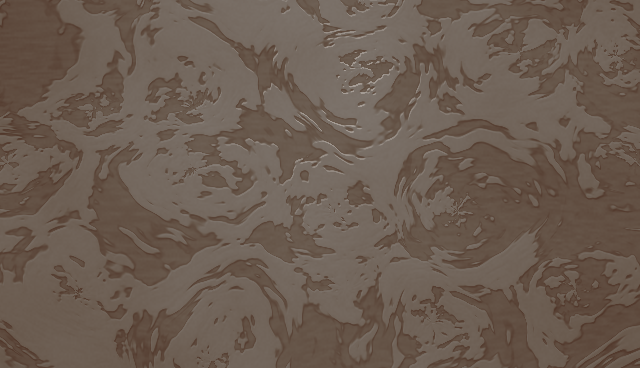
Write a Shadertoy shader that draws this texture.

```glsl
// Troweled plaster: smooth pale ridges over scraped brown hollows.
// Scattered swirls carry noise stretched along their arcs; the blended
// height is cut into ridges, rims and floors, then lit from the upper middle.

float hash(vec2 p) {
    vec3 q = fract(p.xyx * 0.1031);
    q += dot(q, q.yzx + 33.33);
    return fract((q.x + q.y) * q.z);
}

// Value noise that repeats along x, so it can be wrapped around a circle
float ringNoise(vec2 p, float period) {
    vec2 i = floor(p), f = fract(p);
    f = f * f * (3.0 - 2.0 * f);
    float x0 = mod(i.x, period), x1 = mod(i.x + 1.0, period);
    return mix(mix(hash(vec2(x0, i.y)), hash(vec2(x1, i.y)), f.x),
               mix(hash(vec2(x0, i.y + 1.0)), hash(vec2(x1, i.y + 1.0)), f.x), f.y);
}

float noise(vec2 p) {
    return ringNoise(p + 50.0, 4096.0);
}

vec2 noise2(vec2 p) {
    return vec2(noise(p), noise(p + 71.0)) - 0.5;
}

// Height of the plaster: arcs around jittered centres, blended where they meet
float plasterHeight(vec2 p) {
    vec2 q = p + 0.13 * noise2(p * 4.0) + 0.022 * noise2(p * 17.0);
    vec2 g = q * vec2(2.7, 3.1);
    vec2 home = floor(g);
    float sum = 0.0, power = 1e-6;
    for (int j = -1; j <= 1; j++)
    for (int i = -1; i <= 1; i++) {
        vec2 cell = home + vec2(i, j) + 20.0;
        float seed = hash(cell + 7.0);
        vec2 centre = cell - 20.0 + 0.15 + 0.7 * vec2(hash(cell), hash(cell + 31.0));
        vec2 v = g - centre;
        float r = length(v);
        float turn = atan(v.y, v.x) / 6.2831853 + (seed - 0.5) * 0.5 * r;
        float row = floor(seed * 300.0);
        float strokes = 0.46 * ringNoise(vec2(turn * 8.0, r * 7.0 + row), 8.0)
                      + 0.32 * ringNoise(vec2(turn * 19.0, r * 18.0 + row), 19.0)
                      + 0.22 * ringNoise(vec2(turn * 40.0, r * 40.0 + row), 40.0);
        float weight = exp(-8.0 * (r - 0.5 * seed)) * smoothstep(0.0, 0.25, r);
        sum += weight * (strokes - 0.5);
        power += weight * weight;
    }
    float cover = noise(p * 3.0 + 9.0) - 0.5;
    return 5.5 * sum / sqrt(power) + 1.1 * cover + 0.16;
}

// Flat-topped profile with a little swell left on the ridges
float relief(float h) {
    return smoothstep(-0.22, 0.2, h) + 0.15 * h;
}

void mainImage(out vec4 fragColor, in vec2 fragCoord) {
    vec2 p = fragCoord / iResolution.y;
    float aspect = iResolution.x / iResolution.y;

    // Soft lamp glow, with fewer hollows at its heart
    vec2 fromLamp = p - vec2(0.52 * aspect, 0.74);
    float d2 = dot(fromLamp, fromLamp);
    float glow = exp(-1.9 * d2);
    float smoothZone = 0.5 * exp(-22.0 * d2);

    float h = plasterHeight(p) + smoothZone;
    float hUp = plasterHeight(p + vec2(-0.0015, 0.004)) + smoothZone;
    float slope = relief(h) - relief(hUp);

    // Ridges, hollow floors with fine scratches, and dark rims
    float ridge = smoothstep(-0.14, 0.14, h);
    float scratch = noise(p * vec2(35.0, 130.0) + 12.0 * noise2(p * 3.0)) - 0.5;
    float rim = exp(-pow((h + 0.22) * 4.5, 2.0));
    float hollowTone = 0.32 + 0.24 * glow + 0.12 * scratch - 0.16 * rim;
    float ridgeTone = 0.53 + 0.36 * glow + 0.05 * clamp(h, 0.0, 1.0);
    float tone = mix(hollowTone, ridgeTone, ridge);

    // Stains, raking light and faint grain
    tone += 0.16 * (noise(p * 6.0 + 30.0) - 0.5);
    tone += 0.22 * clamp(slope, -0.6, 0.6);
    tone += 0.05 * (noise(p * 190.0) - 0.5);

    vec3 umber = vec3(0.32, 0.22, 0.17);
    vec3 clay = vec3(0.405, 0.342, 0.292);
    vec3 putty = vec3(0.485, 0.448, 0.417);
    vec3 color = mix(umber, clay, clamp(tone * 2.0, -0.2, 1.0));
    color = mix(color, putty, clamp(tone * 2.0 - 1.0, 0.0, 1.15));

    // Wet glints close to the lamp
    float glint = smoothstep(0.3, 0.75, slope) * exp(-14.0 * d2);
    color += 0.16 * glint;

    fragColor = vec4(color, 1.0);
}
```
